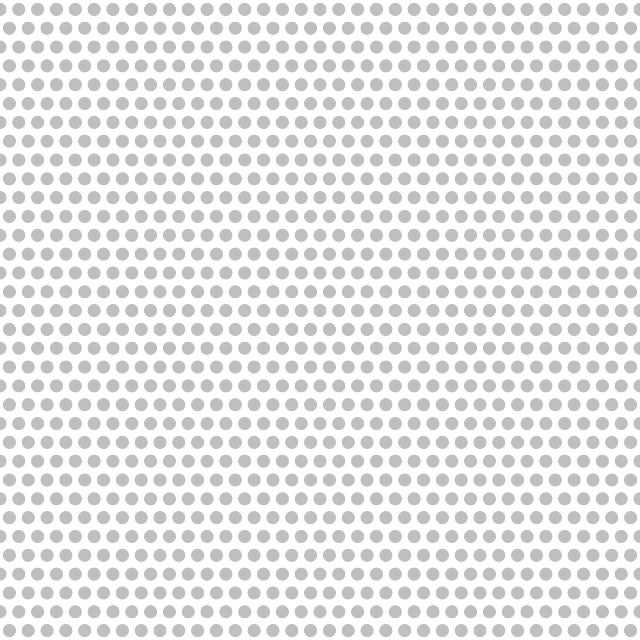
Give the GLSL for this pattern, as a WebGL 2 fragment shader.

```glsl
#version 300 es
precision highp float;
// Staggered grid of flat grey dots on white, 34 rows of 34, tiling on all sides.

uniform vec2 u_resolution;
out vec4 fragColor;

void main() {
    vec2 grid = gl_FragCoord.xy / u_resolution * 34.0;

    // Every second row moves sideways by half a cell.
    grid.x += 0.5 * mod(floor(grid.y), 2.0);
    vec2 fromCenter = fract(grid) - 0.5;

    // Signed distance to the dot edge, softened over one pixel.
    float edge = length(fromCenter) - 0.347;
    float pixel = 34.0 / min(u_resolution.x, u_resolution.y);
    float dotMask = 1.0 - smoothstep(-0.5 * pixel, 0.5 * pixel, edge);

    vec3 white = vec3(1.0);
    vec3 grey = vec3(0.75);
    fragColor = vec4(mix(white, grey, dotMask), 1.0);
}
```
